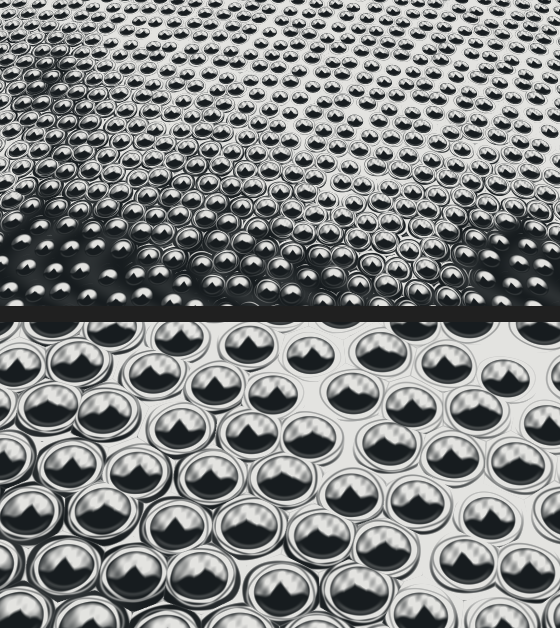
Top: the whole. Bottom: its middle third, enlarged.
Reproduce this texture procedurally as a WebGL 1 fragment shader.

```glsl
precision highp float;
uniform vec2 u_resolution;

vec2 hash2(vec2 p) {
  p = mod(p, 97.0);
  return fract(sin(vec2(dot(p, vec2(12.7, 31.1)), dot(p, vec2(26.9, 18.3)))) * 4375.85);
}

float spot(vec2 p, vec2 center, vec2 size) {
  vec2 q = (p - center) / size;
  return exp(-dot(q, q));
}

// Room light mirrored by the sheet: positive is bright, negative is dark
float roomLight(vec2 p) {
  float light = 1.15 * (p.y - 0.62 + 0.31 * p.x);
  light -= 0.4 * spot(p, vec2(0.2, 0.76), vec2(0.2, 0.2));
  light -= 0.7 * spot(p, vec2(1.72, 0.12), vec2(0.2, 0.22));
  light -= 0.26 * spot(p, vec2(1.62, 0.62), vec2(0.14, 0.22));
  light += 0.5 * spot(p, vec2(-0.02, 0.48), vec2(0.13, 0.2));
  light += 0.07 * sin(9.0 * p.x + 7.0 * p.y + 2.0 * sin(5.0 * p.y));
  light += 0.05 * sin(23.0 * p.x - 17.0 * p.y + 2.0 * sin(8.0 * p.x));
  return clamp(light, -0.45, 0.42);
}

// Staggered rows on a receding, gently arched sheet
vec2 sheetGrid(vec2 p) {
  float depth = 1.0 - 0.34 * p.y;
  float u = 11.0 * (p.x - 0.915) / depth;
  return vec2(u, 12.8 * p.y / depth + 0.16 * u + 0.003 * u * u) + 40.0;
}

// Mirror dome: lit cap, dark foot with a small peaked shadow
float domeTone(vec2 q, float d, float light, vec2 seed) {
  float lit = smoothstep(-0.3, 0.15, light);
  float peak = 0.4 * max(0.0, 1.0 - 2.6 * abs(q.x + 0.4 * (seed.x - 0.5)));
  float foot = mix(-0.1, -0.06, lit) + peak + 0.08 * sin(7.0 * q.x + 6.0 * seed.y) - 0.15 * q.x * q.x;
  float cap = smoothstep(foot - 0.08, foot + 0.14, q.y);
  float streaks = 0.68 + 0.16 * sin(8.0 * q.x + 5.0 * q.y + 6.3 * seed.x)
                + 0.1 * sin(17.0 * q.x - 9.0 * q.y + 6.3 * seed.y);
  float glare = smoothstep(0.85, 0.35, length((q - vec2(0.14, 0.42)) * vec2(0.85, 1.1)));
  float tone = cap * mix(0.2 + 0.8 * glare, streaks + 0.25 * glare, lit);
  float lip = smoothstep(0.76, 0.9, d) * smoothstep(-0.2, -0.75, q.y);
  tone += lip * (0.14 + 0.1 * lit);
  return tone * (1.0 - 0.5 * smoothstep(0.86, 1.0, d));
}

// Sheet around the domes: ripples bend the mirrored light into rings
float sheetTone(vec2 p, vec2 q, float d, float gap, float light, vec2 seed) {
  float wobble = sin(3.0 * atan(q.y, q.x) + 6.3 * seed.x);
  float ripple = sin(12.5 * (d - 1.0) + 0.8 * wobble);
  float bent = light + 0.25 * ripple + 0.1 * q.y / d;
  float tone = smoothstep(-0.14, 0.14, bent);
  float offset = (d - 1.23 - 0.06 * wobble) / 0.05;
  float ring = exp(-offset * offset) * smoothstep(-0.42, -0.05, light);
  ring *= 1.0 - 0.4 * smoothstep(0.2, 0.4, light);
  tone = mix(tone, 1.0 - tone, ring * (0.35 + 0.5 * seed.y));
  float crease = 1.0 - smoothstep(0.0, 0.1, gap);
  tone = mix(tone, 0.5 + 0.4 * sin(19.0 * p.x + 27.0 * p.y), 0.25 * crease * smoothstep(-0.35, 0.0, light));
  tone += 0.05 + 0.05 * sin(31.0 * p.x + 9.0 * p.y + 4.0 * sin(13.0 * p.y));
  return tone * smoothstep(0.97, 1.07, d);
}

float surfaceTone(vec2 p) {
  vec2 grid = sheetGrid(p);
  vec2 radius = vec2(0.375, 0.4 + 0.05 * p.y);
  float nearest = 9.0, second = 9.0;
  vec2 q = vec2(0.0), seed = vec2(0.0);

  // Nearest two jittered domes
  for (int j = -1; j <= 1; j++) {
    for (int i = -1; i <= 1; i++) {
      float row = floor(grid.y) + float(j);
      float stagger = 0.5 * mod(row, 2.0);
      float column = floor(grid.x - stagger) + float(i);
      vec2 rnd = hash2(vec2(column, row));
      vec2 center = vec2(column + stagger, row) + 0.5 + vec2(0.24, 0.34) * (rnd - 0.5);
      vec2 delta = (grid - center) / (radius * (0.95 + 0.1 * rnd.y));
      // Undo the slant of the rows so that domes stay upright
      delta.y -= 0.15 * delta.x;
      float d = length(delta);
      if (d < nearest) {
        second = nearest;
        nearest = d;
        q = delta;
        seed = rnd;
      } else {
        second = min(second, d);
      }
    }
  }

  float light = roomLight(p);
  float dome = domeTone(q, nearest, light, seed);
  float sheet = sheetTone(p, q, max(nearest, 0.01), second - nearest, light, seed);
  return mix(dome, sheet, smoothstep(0.96, 1.04, nearest));
}

void main() {
  // Four samples smooth the fine rings
  float tone = 0.0;
  for (int j = 0; j < 2; j++) {
    for (int i = 0; i < 2; i++) {
      vec2 shift = 0.5 * vec2(float(i), float(j)) - 0.25;
      tone += 0.25 * surfaceTone((gl_FragCoord.xy + shift) / u_resolution.y);
    }
  }
  tone = clamp(1.08 * tone, 0.0, 1.04);
  vec3 steel = mix(vec3(0.09, 0.11, 0.12), vec3(0.86, 0.86, 0.85), tone);
  gl_FragColor = vec4(steel, 1.0);
}
```
